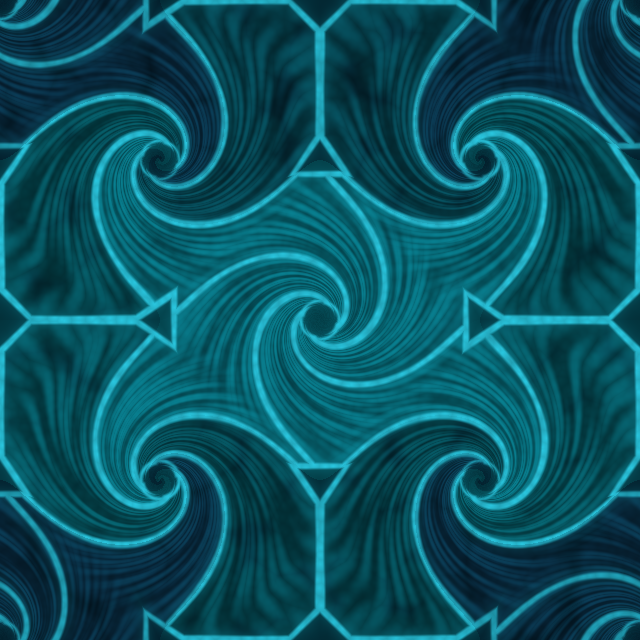
A WebGL 2 fragment shader for this pattern:

```glsl
#version 300 es
precision highp float;

uniform vec2 u_resolution;
out vec4 fragColor;

const float TAU = 6.2831853;
const float REACH = 0.25;
const float CORE = 0.030;
const vec3 ABYSS = vec3(0.01, 0.09, 0.14);
const vec3 NAVY = vec3(0.03, 0.15, 0.23);
const vec3 DEEP = vec3(0.01, 0.24, 0.27);
const vec3 TEAL = vec3(0.02, 0.38, 0.43);
const vec3 GLOW = vec3(0.05, 0.47, 0.53);
const vec3 CYAN = vec3(0.15, 0.72, 0.81);

vec2 wrapOffset(vec2 p) { return fract(p + 0.5) - 0.5; }

vec2 hash2(vec2 p) {
    vec3 q = fract(p.xyx * vec3(0.1031, 0.1030, 0.0973));
    q += dot(q, q.yzx + 33.33);
    return fract((q.xx + q.yz) * q.zy);
}

// Distance to the nearest scattered point, repeating after period cells
float cellNoise(vec2 p, vec2 period, float seed) {
    vec2 id = floor(p);
    float nearest = 2.0;
    for (int y = -1; y <= 1; y++) {
        for (int x = -1; x <= 1; x++) {
            vec2 cell = id + vec2(x, y);
            vec2 point = cell + hash2(mod(cell, period) + seed);
            nearest = min(nearest, length(point - p));
        }
    }
    return nearest;
}

// Radius and straightened angle around a swirl
vec2 unwind(vec2 p, float hand) {
    float r = max(length(p), 0.004);
    float u = max(log(REACH / r), 0.0);
    return vec2(r, atan(p.y, p.x) + hand * 1.83 * u * u / (u + 0.25));
}

// Distance to the four spiral arms and the small ring at their root
float armDistance(vec2 polar) {
    float u = max(log(REACH / polar.x), 0.0);
    float slope = 1.83 * u * (u + 0.5) / ((u + 0.25) * (u + 0.25));
    float turn = mod(polar.y + TAU / 8.0, TAU / 4.0) - TAU / 8.0;
    float arm = polar.x * abs(turn) / sqrt(1.0 + slope * slope);
    arm = max(arm, max(polar.x - REACH, CORE - polar.x));
    return min(arm, abs(polar.x - CORE) + 0.0025);
}

float streaks(vec2 polar, float seed) {
    vec2 p = vec2(polar.y / TAU * 56.0, polar.x * 9.0);
    return 1.0 - smoothstep(0.08, 0.75, cellNoise(p, vec2(56.0, 64.0), seed));
}

// Straight bars (x) and the diamond and triangle gaps at their ends (y)
vec2 crossDistance(vec2 p) {
    p = abs(p);
    float along = max(p.x, p.y);
    float across = min(p.x, p.y);
    float bar = max(across, along - 0.21) - 0.0025;
    float diamond = (p.x + p.y - 0.05) * 0.7071;
    vec2 q = vec2(REACH - along, across);
    float triangle = max(-q.x - 0.022, dot(q - vec2(0.04, 0.0), vec2(0.561, 0.828)));
    return vec2(bar, min(diamond, triangle));
}

// Light centre, navy corners, darker above and below than at the sides
float faceLight(vec2 p) {
    vec2 c = cos(TAU * p);
    return 0.5 - 0.25 * (c.x + c.y) + 0.07 * (c.x - c.y) + 0.04 * sin(TAU * p.y);
}

void main() {
    vec2 uv = gl_FragCoord.xy / u_resolution;
    float line = 1.0, nearest = 1.0, grain = 0.0, total = 0.0;
    vec2 straight = uv;

    // Four quarter swirls, then the corner and the centre
    for (int i = 0; i < 6; i++) {
        vec2 centre = i < 4 ? vec2(i & 1, i >> 1) * 0.5 + 0.25 : vec2(0.5 * float(i - 4));
        float hand = (i == 0 || i == 3) ? -1.0 : 1.0;
        vec2 p = wrapOffset(uv - centre);
        vec2 polar = unwind(p, hand);
        line = min(line, armDistance(polar));
        if (polar.x < nearest) {
            nearest = polar.x;
            straight = centre + polar.x * vec2(cos(polar.y), sin(polar.y));
        }
        if (polar.x < 0.42) {
            float weight = exp(-40.0 * polar.x);
            grain += weight * streaks(polar, float(i) * 7.0);
            total += weight;
        }
    }
    grain /= total;

    // Crosses between the swirls
    vec2 crossA = crossDistance(wrapOffset(uv - vec2(0.0, 0.5)));
    vec2 crossB = crossDistance(wrapOffset(uv - vec2(0.5, 0.0)));
    float gap = min(crossA.y, crossB.y);
    line = min(line, min(crossA.x, crossB.x));
    line = min(max(line, -gap), abs(gap));

    // Shade of each face, with streaks and dark blotches
    float light = faceLight((floor(straight * 4.0) + 0.5) / 4.0);
    vec3 color = mix(NAVY, DEEP, smoothstep(0.15, 0.48, light));
    color = mix(color, TEAL, smoothstep(0.52, 0.82, light));
    float blotch = smoothstep(0.45, 0.9, cellNoise(uv * 18.0, vec2(18.0), 3.0));
    float mottle = cellNoise(uv * 64.0, vec2(64.0), 11.0);
    color = mix(color, ABYSS, blotch * (1.0 - light) * 0.9);
    color *= 0.82 + 0.55 * grain - 0.14 * mottle;
    color = mix(color, GLOW, 0.22 * grain * grain * (0.4 + light));
    float hollow = max(smoothstep(0.004, -0.004, gap), smoothstep(CORE, CORE - 0.008, nearest));
    color = mix(color, mix(ABYSS, DEEP, light), hollow * 0.85);

    // Glowing lines of uneven width
    float wave = sin(TAU * (3.0 * uv.x + 2.0 * uv.y)) * sin(TAU * (2.0 * uv.x - 5.0 * uv.y));
    float width = 0.0046 + 0.0010 * wave;
    float soft = max(0.0028, 1.0 / min(u_resolution.x, u_resolution.y));
    float strength = mix(0.72, 1.0, smoothstep(0.1, 0.6, light));
    color = mix(color, GLOW, 0.55 * strength * exp(-max(line, 0.0) / 0.010));
    color = mix(color, CYAN * (1.08 - 0.2 * mottle), strength * smoothstep(width + soft, width - soft, line));
    fragColor = vec4(color, 1.0);
}
```
